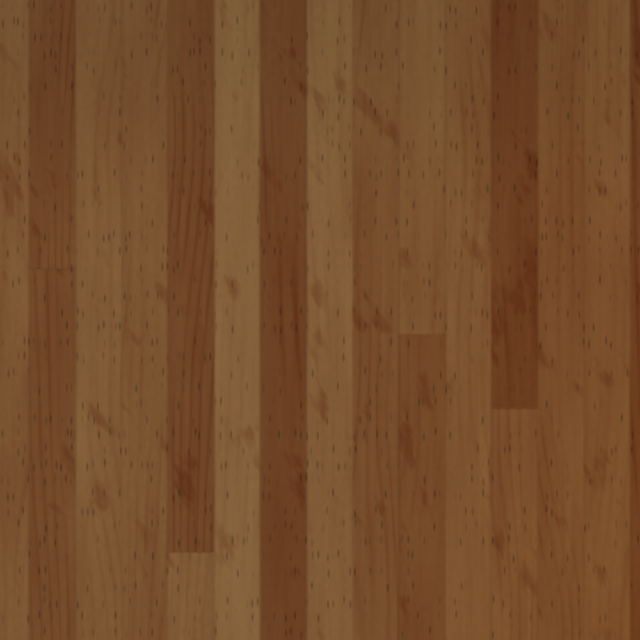
Reproduce this texture procedurally as a Shadertoy shader.

```glsl
// Strip wood floor: narrow upright boards with butt joints, soft grain, pores and smudges.

const vec3 DARK_WOOD = vec3(0.405, 0.237, 0.128);
const vec3 LIGHT_WOOD = vec3(0.515, 0.378, 0.232);

// Tone of each board above and below its joint, and the joint height (0 = none)
const float UPPER_TONE[15] = float[](.60, .30, .70, .58, .27, .90, .20, .86, .50, .68, .66, .00, .45, .60, .08);
const float LOWER_TONE[15] = float[](.60, .26, .70, .58, .74, .90, .20, .86, .50, .36, .66, .62, .45, .60, .08);
const float JOINT[15] = float[](0., .58, 0., 0., .137, 0., 0., 0., 0., .477, 0., .362, 0., 0., 0.);

float hash(vec2 p) {
    uvec2 q = uvec2(ivec2(floor(p))) * uvec2(1597334673u, 3812015801u);
    uint n = (q.x ^ q.y) * 1597334673u;
    n = (n ^ (n >> 15u)) * 2246822519u;
    return float((n ^ (n >> 13u)) >> 8u) / 16777216.0;
}

float noise(vec2 p) {
    vec2 i = floor(p), f = fract(p);
    f = f * f * (3.0 - 2.0 * f);
    return mix(mix(hash(i), hash(i + vec2(1, 0)), f.x),
               mix(hash(i + vec2(0, 1)), hash(i + vec2(1, 1)), f.x), f.y);
}

float fbm(vec2 p) {
    float sum = 0.0, gain = 0.5;
    for (int i = 0; i < 4; i++) {
        sum += gain * noise(p);
        p = p * 2.03 + 17.0;
        gain *= 0.5;
    }
    return sum;
}

// Short upright pores, one possible dash per grid cell
float pores(vec2 uv) {
    vec2 grid = uv * vec2(120.0, 42.0);
    vec2 cell = floor(grid);
    vec2 center = 0.3 + 0.4 * vec2(hash(cell + 7.0), hash(cell + 53.0));
    float d = length((fract(grid) - center) / vec2(0.35, 0.42));
    return (1.0 - smoothstep(0.2, 1.0, d)) * smoothstep(0.72, 1.0, hash(cell));
}

// Colour of board number id; x is measured in board widths
vec3 board(float id, float x, float y) {
    int i = clamp(int(id), 0, 14);
    float upper = smoothstep(-0.003, 0.003, y - JOINT[i]);
    float tone = mix(LOWER_TONE[i], UPPER_TONE[i], upper);
    float seed = id * 19.0 + 7.0 * step(0.5, upper);
    float lean = hash(vec2(seed, 3.0)) - 0.5;

    // Broad stains and fine fibres running along the board
    tone += 0.55 * (fbm(vec2(x * 1.1 + seed, y * 3.5)) - 0.47);
    tone += 0.28 * (fbm(vec2(x * 9.0 + seed, y * 6.0)) - 0.47);

    // Growth rings, bent by noise and strongest on the darker boards
    float ring = x + 1.6 * lean * y + 0.9 * noise(vec2(x * 0.8 + seed, y * 2.6));
    float line = pow(0.5 + 0.5 * sin(ring * 25.0 + 3.0 * noise(vec2(x * 3.0, y * 5.0 + seed))), 3.0);
    float vary = smoothstep(0.3, 0.75, noise(vec2(x * 1.5 + seed, y * 4.0 + 9.0)));
    tone -= line * vary * mix(0.30, 0.08, clamp(tone, 0.0, 1.0));

    // Occasional dark figure
    float figure = fbm(vec2(x * 1.8 + seed * 1.7, y * 17.0 + x * 1.2));
    tone -= 0.4 * smoothstep(0.62, 0.8, figure);

    // Thin shadow at the butt joint
    float butt = step(0.01, JOINT[i]) * exp(-pow((y - JOINT[i]) / 0.0025, 2.0));
    return mix(DARK_WOOD, LIGHT_WOOD, clamp(tone, -0.25, 1.15)) * (1.0 - 0.04 * butt);
}

void mainImage(out vec4 fragColor, in vec2 fragCoord) {
    vec2 uv = fragCoord / iResolution.xy;
    float x = uv.x * 13.84 + 0.37;

    // Blend the two boards that meet at the nearest seam
    float seam = floor(x + 0.5);
    float side = x - seam;
    vec3 col = mix(board(seam - 1.0, x, uv.y), board(seam, x, uv.y), smoothstep(-0.05, 0.05, side));
    float gap = exp(-pow(side / 0.035, 2.0)) * (0.4 + 0.6 * hash(vec2(seam, 91.0)));
    col *= 1.0 - 0.06 * gap;

    // Pores and soft mottling
    col *= 1.0 - 0.20 * pores(uv);
    col *= 0.985 + 0.03 * noise(uv * vec2(190.0, 130.0));

    // Warmer towards the lower right, dimmer along the top
    float warmth = smoothstep(0.45, 1.0, uv.x) * (1.0 - 0.6 * uv.y);
    col *= mix(vec3(1.0), vec3(1.03, 0.97, 0.86), warmth);
    col *= 1.02 - 0.07 * smoothstep(0.6, 1.0, uv.y);
    fragColor = vec4(col, 1.0);
}
```
